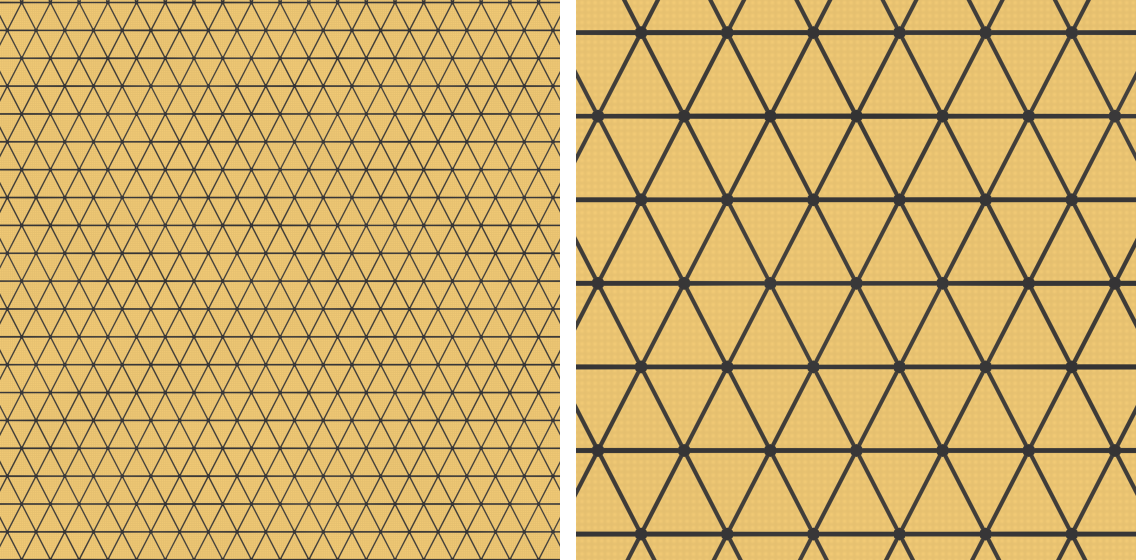
Left: the whole. Right: its middle third, enlarged.
A WebGL 1 fragment shader for this pattern:

```glsl
precision highp float;
// Ochre woven cloth ruled with a dark triangular lattice and small dots at the crossings.

uniform vec2 u_resolution;

// Signed offset to the nearest integer
float toNearest(float t) {
  return fract(t + 0.5) - 0.5;
}

// Slow layered waves, roughly -1 to 1
float slowWaves(vec2 p) {
  return 0.5 * sin(p.x * 17.0 + 3.0 * sin(p.y * 11.0))
       + 0.3 * sin(p.y * 29.0 - p.x * 13.0 + 1.7)
       + 0.2 * sin(p.x * 61.0 + p.y * 47.0);
}

// Antialiased coverage of a shape of the given radius
float coverage(float dist, float radius, float pixel) {
  return 1.0 - smoothstep(-0.7 * pixel, 0.7 * pixel, dist - radius);
}

void main() {
  vec2 uv = gl_FragCoord.xy / u_resolution;
  float pixel = 1.0 / min(u_resolution.x, u_resolution.y);

  // Lattice coordinates: alternate rows shift by half a column
  vec2 cells = vec2(19.5, 20.1);
  float column = uv.x * cells.x - 0.755;
  float row = uv.y * cells.y - 0.01;
  float slopeScale = length(vec2(cells.x, 0.5 * cells.y));

  // Distances to the three line families and the nearest crossing
  float level = abs(toNearest(row)) / cells.y;
  float rising = abs(toNearest(column - 0.5 * row)) / slopeScale;
  float falling = abs(toNearest(column + 0.5 * row)) / slopeScale;
  float nearestRow = floor(row + 0.5);
  vec2 toNode = vec2(toNearest(column - 0.5 * nearestRow), row - nearestRow) / cells;

  // Cloth: fine crossed threads over a faint drift in tone
  vec2 threads = sin(uv * 256.0 * 6.2831853);
  float weave = 0.012 * (threads.x + threads.y) + 0.008 * threads.x * threads.y;
  float drift = 0.008 * slowWaves(uv * 0.7);
  vec3 color = vec3(0.915, 0.765, 0.445) * (1.0 + weave + drift);

  // Ink: diagonals slightly thinner than the level lines, with uneven wear
  float wear = slowWaves(uv + 4.0);
  float diagonals = coverage(min(rising, falling), 0.00122 + 0.00008 * wear, pixel);
  float levels = coverage(level, 0.00145 + 0.00015 * wear, pixel);
  float nodes = coverage(length(toNode), 0.0038, pixel);
  float ink = max(max(diagonals * 0.95, levels), nodes);
  color = mix(color, vec3(0.2, 0.2, 0.21) * (1.0 - 0.08 * wear), ink * 0.98);

  gl_FragColor = vec4(color, 1.0);
}
```
